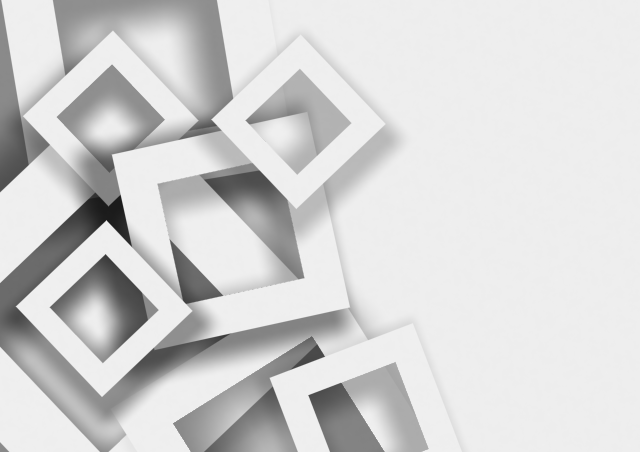
Give the GLSL for this background, as a Shadertoy shader.

```glsl
// Pale paper wall with overlapping tilted square frames, stacked back to front.
// Each frame is a rotated box distance pair (outer rim, inner hole); soft offset
// shadows darken what lies outside the rim and what shows through the hole.

const vec3 PAPER = vec3(0.932);
const vec3 FRAME = vec3(0.936);

float boxDistance(vec2 p, float halfSide) {
    vec2 q = abs(p) - halfSide;
    return length(max(q, 0.0)) + min(max(q.x, q.y), 0.0);
}

vec2 rotate(vec2 p, float angle) {
    float c = cos(angle), s = sin(angle);
    return vec2(c * p.x + s * p.y, c * p.y - s * p.x);
}

// Soft square: 1 inside, easing to 0 between the two half sides
float softSquare(vec2 p, float fullSide, float fadeSide) {
    vec2 cover = 1.0 - smoothstep(vec2(fullSide), vec2(fadeSide), abs(p));
    return cover.x * cover.y;
}

// Layered sines give a faint paper tooth
float grain(vec2 p) {
    float sum = 0.0, weight = 0.5;
    for (int i = 0; i < 4; i++) {
        p = rotate(p, 1.1) * 1.7 + 3.1;
        sum += weight * sin(p.x + 1.3 * sin(p.y)) * sin(p.y + sin(p.x * 1.4));
        weight *= 0.7;
    }
    return sum;
}

// sides = (outer, inner) half sides; rimShadow and holeShadow = (offset.xy, reach, strength)
vec3 addFrame(vec3 color, vec2 p, vec2 center, vec2 sides, float angle,
              vec4 rimShadow, vec4 holeShadow, float pixel) {
    vec2 q = p - center;
    vec2 local = rotate(q, angle);
    float outer = boxDistance(local, sides.x);
    float inner = boxDistance(local, sides.y);

    vec2 rimPoint = rotate(q - rimShadow.xy, angle);
    vec2 holePoint = rotate(q - holeShadow.xy, angle);
    float rimShade = rimShadow.w * softSquare(rimPoint, sides.x, sides.x + rimShadow.z);
    float holeLight = softSquare(holePoint, sides.y - holeShadow.z, sides.y);
    float holeShade = holeShadow.w * (1.0 - holeLight);
    color *= 1.0 - (inner < 0.0 ? holeShade : rimShade);

    float band = max(outer, -inner);
    return mix(color, FRAME, 1.0 - smoothstep(-0.75, 0.75, band / pixel));
}

// A plain sheet is a backing square without a hole or shadow
vec3 addSheet(vec3 color, vec2 p, vec2 center, float halfSide, float angle, float pixel) {
    float d = boxDistance(rotate(p - center, angle), halfSide);
    return mix(color, PAPER, 1.0 - smoothstep(-0.75, 0.75, d / pixel));
}

void mainImage(out vec4 fragColor, in vec2 fragCoord) {
    vec2 p = fragCoord / iResolution.y;
    float pixel = 1.0 / iResolution.y;
    vec3 color = PAPER;

    // Large frames at the back
    color = addFrame(color, p, vec2(0.319, 0.876), vec2(0.2915, 0.179), 0.165,
                     vec4(-0.07, -0.035, 0.09, 0.42), vec4(-0.01, -0.05, 0.11, 0.40), pixel);
    color = addFrame(color, p, vec2(0.238, 0.299), vec2(0.3635, 0.218), 0.76,
                     vec4(-0.04, -0.04, 0.15, 0.42), vec4(0.01, -0.075, 0.115, 0.55), pixel);
    color = addFrame(color, p, vec2(0.633, 0.006), vec2(0.282, 0.182), 0.56,
                     vec4(0.0, 0.0, 0.03, 0.04), vec4(-0.07, 0.03, 0.20, 0.45), pixel);

    // Small upper left diamond, tucked below the central square
    vec2 upperLeft = vec2(0.245, 0.738);
    color = addSheet(color, p, upperLeft, 0.1, 0.76, pixel);
    color = addFrame(color, p, upperLeft, vec2(0.1375, 0.085), 0.76,
                     vec4(0.0, -0.02, 0.05, 0.20), vec4(0.0, -0.03, 0.07, 0.40), pixel);

    // Central square and lower right square
    color = addFrame(color, p, vec2(0.511, 0.489), vec2(0.2214, 0.1365), 0.215,
                     vec4(-0.04, -0.025, 0.07, 0.45), vec4(-0.02, -0.035, 0.07, 0.28), pixel);
    color = addFrame(color, p, vec2(0.8155, 0.066), vec2(0.1697, 0.1033), 0.365,
                     vec4(-0.01, -0.01, 0.035, 0.10), vec4(-0.02, -0.03, 0.07, 0.28), pixel);

    // Front diamonds
    color = addFrame(color, p, vec2(0.6605, 0.7306), vec2(0.1365, 0.083), 0.76,
                     vec4(0.0, -0.035, 0.055, 0.22), vec4(-0.045, -0.025, 0.075, 0.25), pixel);
    color = addFrame(color, p, vec2(0.2306, 0.317), vec2(0.1383, 0.0853), 0.76,
                     vec4(0.01, -0.03, 0.055, 0.40), vec4(-0.01, -0.025, 0.07, 0.42), pixel);

    color += 0.004 * grain(p * 55.0);
    fragColor = vec4(clamp(color, 0.0, 1.0), 1.0);
}
```
